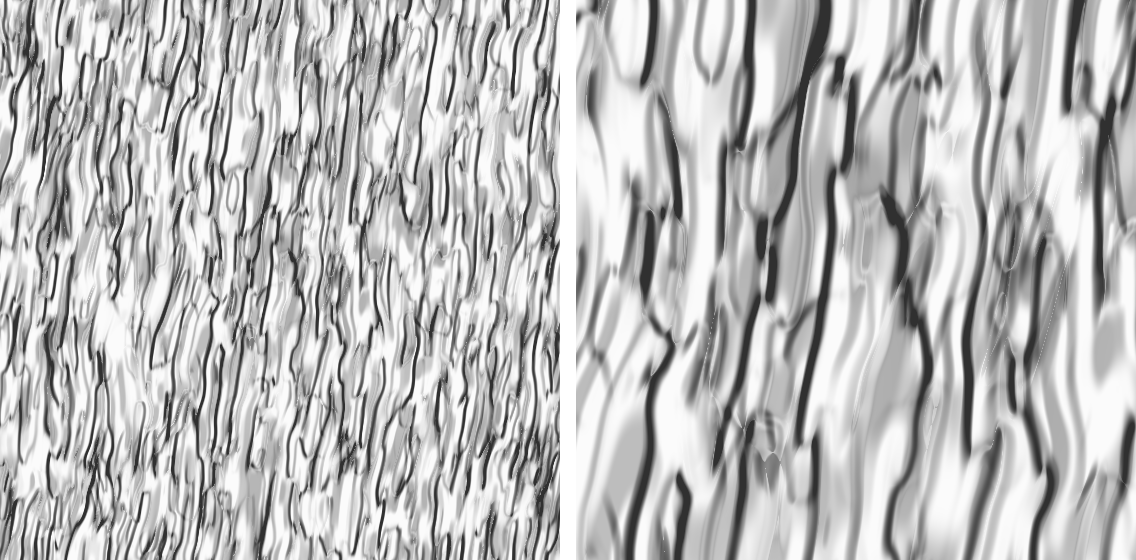
Left: the whole. Right: its middle third, enlarged.
A Shadertoy shader for this texture:

```glsl
const float LEAN = 0.12;
const vec2 PLATE_GRID = vec2(74.0, 12.0);
const vec2 FIBRE_GRID = vec2(72.0, 17.0);
const float WHITE = 0.985;
const float BLACK = 0.19;

float hash(vec2 cell, float seed) {
    uvec2 q = uvec2(ivec2(cell)) * uvec2(1597u, 3571u);
    uint h = q.x ^ (q.y * 2654u + uint(seed) * 7919u);
    h = (h ^ (h >> 15)) * 73244475u;
    h = (h ^ (h >> 13)) * 73244475u;
    h ^= h >> 16;
    return float(h & 65535u) / 65535.0;
}

// Smooth value noise from 0 to 1
float noise(vec2 p, float seed) {
    vec2 i = floor(p), f = p - i;
    f = f * f * f * (f * (f * 6.0 - 15.0) + 10.0);
    float low = mix(hash(i, seed), hash(i + vec2(1, 0), seed), f.x);
    float high = mix(hash(i + vec2(0, 1), seed), hash(i + vec2(1, 1), seed), f.x);
    return mix(low, high, f.y);
}

float signedNoise(vec2 p, float seed) {
    return 2.0 * noise(p, seed) - 1.0;
}

// Leaning, wandering grain direction
vec2 warpGrain(vec2 uv) {
    vec2 p = uv;
    p.x -= LEAN * uv.y;
    p.x += 0.012 * signedNoise(uv * vec2(6.0, 8.0), 1.0);
    p.x += 0.004 * signedNoise(uv * vec2(18.0, 23.0), 2.0);
    p.y += 0.045 * signedNoise(uv * vec2(27.0, 5.0), 3.0);
    return p;
}

float grainField(vec2 uv, vec2 grid, float seed) {
    vec2 p = warpGrain(uv) * grid;
    return signedNoise(p, seed) + 0.22 * signedNoise(p * vec2(1.5, 2.3), seed + 1.0);
}

// Field slope in x and y, then distance to its zero contour
vec3 contour(vec2 uv, vec2 grid, float seed) {
    float e = 0.0007;
    float n = grainField(uv, grid, seed);
    vec2 slope = vec2(grainField(uv + vec2(e, 0), grid, seed),
                      grainField(uv + vec2(0, e), grid, seed)) - n;
    slope /= e;
    return vec3(slope, abs(n) / max(length(slope), 0.4 * grid.x));
}

// How far a contour runs along the grain, so that crossing ends taper off
float alongGrain(vec2 slope) {
    return smoothstep(0.25, 0.9, abs(slope.x) / (length(slope) + 0.01));
}

float softLine(float d, float width) {
    return exp(-d * d / (width * width));
}

void mainImage(out vec4 fragColor, in vec2 fragCoord) {
    vec2 uv = fragCoord / iResolution.y;

    // Dark cracks between plates, deeper and wider on the shaded side
    vec3 crack = contour(uv, PLATE_GRID, 10.0);
    float shaded = smoothstep(-30.0, 30.0, crack.x);
    float pressure = noise(uv * vec2(34.0, 11.0), 20.0);
    float swell = noise(uv * vec2(38.0, 14.0), 21.0);
    float width = mix(0.0022, 0.0046, swell) + 0.0008 * shaded;
    float depth = mix(0.22, 0.76, shaded) * mix(0.62, 1.15, pressure);
    depth *= mix(0.45, 1.0, alongGrain(crack.xy));
    float tone = WHITE - depth * softLine(crack.z, width);

    // Soft grey skirts beside the cracks
    tone -= 0.18 * pressure * softLine(crack.z, 0.006);

    // Faint fibres on the plates
    vec3 fibre = contour(uv + 3.7, FIBRE_GRID, 30.0);
    float fade = smoothstep(0.25, 0.75, noise(uv * vec2(34.0, 15.0), 31.0));
    fade *= mix(0.3, 1.0, alongGrain(fibre.xy));
    tone -= 0.4 * fade * softLine(fibre.z, 0.0033);

    // Grey streaks on the plates inside white rims
    float streak = smoothstep(0.42, 0.85, noise(warpGrain(uv) * vec2(98.0, 20.0), 40.0));
    float patchy = mix(0.75, 1.1, noise(uv * 7.0, 41.0));
    tone -= 0.3 * streak * patchy * smoothstep(0.002, 0.006, crack.z);

    fragColor = vec4(vec3(clamp(tone, BLACK, WHITE)), 1.0);
}
```
